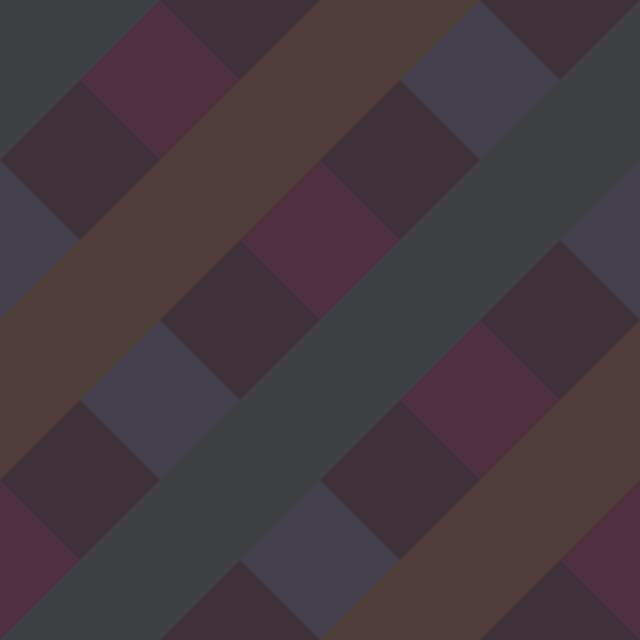
Give the GLSL for this pattern, as a Shadertoy shader.

```glsl
const float PERIOD = 4.0; // band widths across the canvas before the weave repeats

const vec3 PLUM  = vec3(0.243, 0.192, 0.227);
const vec3 SLATE = vec3(0.267, 0.251, 0.294);
const vec3 WINE  = vec3(0.310, 0.188, 0.251);
const vec3 BROWN = vec3(0.310, 0.239, 0.224);
const vec3 STEEL = vec3(0.243, 0.251, 0.267);

// Coverage of a unit-wide band beginning at start, repeated every period
float bandMask(float t, float start, float period, float blur) {
    float offset = mod(t - start - 0.5 + 0.5 * period, period) - 0.5 * period;
    return clamp((0.5 - abs(offset)) / blur + 0.5, 0.0, 1.0);
}

// Row of squares: plum, with wine and slate taking turns between
vec3 checkColor(float along, float period, float blur) {
    vec3 color = mix(PLUM, WINE, bandMask(along, 0.0, period, blur));
    return mix(color, SLATE, bandMask(along, 2.0, period, blur));
}

void mainImage(out vec4 fragColor, in vec2 fragCoord) {
    vec2 p = PERIOD * fragCoord / iResolution.xy;
    float blur = length(PERIOD / iResolution.xy);

    // Diagonal axes
    float across = p.x - p.y;
    float along = p.x + p.y;

    // Solid diagonal bands over the checked rows
    vec3 color = checkColor(along, PERIOD, blur);
    color = mix(color, STEEL, bandMask(across, 0.0, PERIOD, blur));
    color = mix(color, BROWN, bandMask(across, 2.0, PERIOD, blur));

    fragColor = vec4(color, 1.0);
}
```
